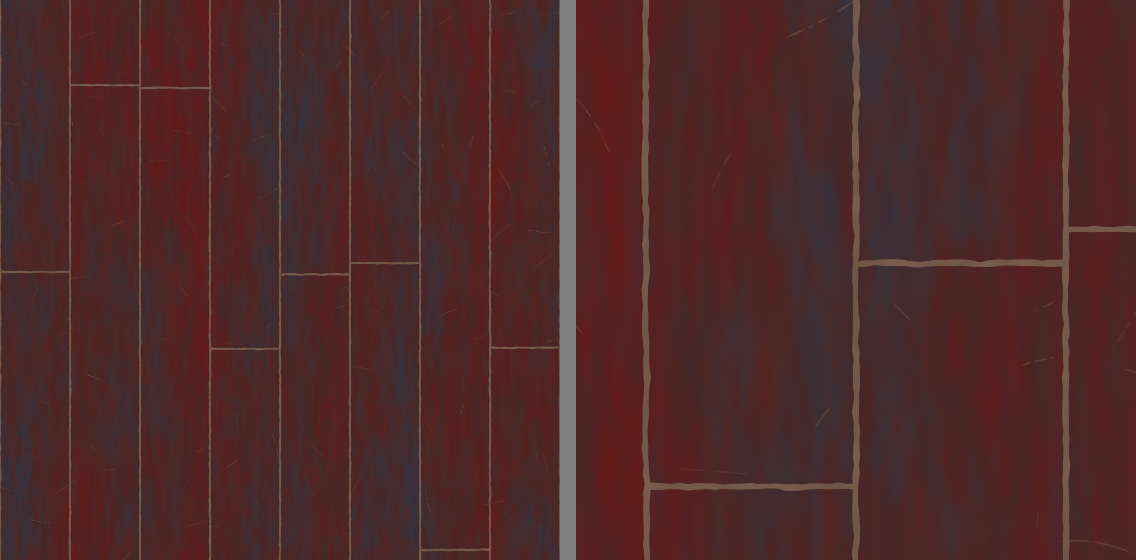
Left: the whole. Right: its middle third, enlarged.
This texture is drawn by a Shadertoy shader. Its source:

```glsl
const float TAU = 6.2831853;
const float PLANKS = 8.0;
const float SEAM_HALF_WIDTH = 0.0018;
const float SCRATCH_HALF_WIDTH = 0.0005;
const float SCRATCH_GRID = 11.0;

const vec3 RED_STAIN = vec3(0.382, 0.104, 0.100);
const vec3 BROWN_STAIN = vec3(0.286, 0.155, 0.156);
const vec3 BLUE_STAIN = vec3(0.190, 0.210, 0.265);
const vec3 SEAM_COLOR = vec3(0.455, 0.350, 0.290);
const vec3 SCRATCH_COLOR = vec3(0.46, 0.31, 0.23);

// Height of the single end joint in each plank column
const float JOINTS[8] = float[8](0.514, 0.848, 0.843, 0.377, 0.510, 0.530, 0.018, 0.379);

float hash(vec2 p) {
    return fract(sin(dot(p, vec2(127.1, 311.7))) * 43758.5453);
}

float noise(vec2 p) {
    vec2 cell = floor(p);
    vec2 f = fract(p);
    f = f * f * (3.0 - 2.0 * f);
    float low = mix(hash(cell), hash(cell + vec2(1.0, 0.0)), f.x);
    float high = mix(hash(cell + vec2(0.0, 1.0)), hash(cell + vec2(1.0, 1.0)), f.x);
    return mix(low, high, f.y);
}

// Noise centred on zero
float ripple(vec2 p) {
    return noise(p) - 0.5;
}

float stroke(float dist, float halfWidth, float aa) {
    return 1.0 - smoothstep(halfWidth - aa, halfWidth + aa, dist);
}

// Broad drift of the stain over the whole floor
float stainDrift(vec2 uv) {
    float bands = 0.12 * cos(TAU * 4.0 * uv.x) + 0.06 * cos(TAU * 2.0 * (uv.x - 0.1));
    float drift = 0.07 * cos(TAU * 2.0 * uv.x) * cos(TAU * (uv.y - 0.9));
    return bands + drift + 0.06 * cos(TAU * (uv.x - 0.75));
}

// Balance of the two stains: 0 is red, 1 is blue
float stainAmount(vec2 uv, float column) {
    float patches = 0.24 * ripple(uv * vec2(14.0, 5.0) + 4.7);
    float streaks = 0.27 * ripple(uv * vec2(42.0, 11.0) + 13.1)
                  + 0.30 * ripple(uv * vec2(95.0, 26.0) + 31.9);
    float grain = 0.22 * ripple(uv * vec2(200.0, 55.0) + 57.3)
                + 0.10 * ripple(uv * vec2(380.0, 110.0) + 71.7);
    float plankTone = 0.08 * (hash(vec2(column, 5.0)) - 0.5);
    return clamp(0.44 + stainDrift(uv) + patches + streaks + grain + plankTone, 0.0, 1.0);
}

vec3 stainColor(float amount) {
    vec3 warm = mix(RED_STAIN, BROWN_STAIN, min(2.0 * amount, 1.0));
    return mix(warm, BLUE_STAIN, max(2.0 * amount - 1.0, 0.0));
}

// Slightly wavering lines between planks and across each end joint
float seamMask(vec2 uv, float column, float aa) {
    float seam = floor(uv.x * PLANKS + 0.5);
    float sideWave = 0.0014 * ripple(vec2(seam * 17.3, uv.y * 95.0));
    float endWave = 0.0016 * ripple(vec2(uv.x * 80.0, column * 9.7));
    float wear = 0.0010 * ripple(uv * 190.0);
    float side = abs(uv.x - seam / PLANKS + sideWave);
    float end = abs(uv.y - JOINTS[int(column)] + endWave);
    return stroke(min(side, end), SEAM_HALF_WIDTH + wear, aa);
}

// One faint, slightly curved and broken hairline
float scratch(vec2 p, vec2 cell, float aa) {
    float angle = TAU * hash(cell + 3.1);
    float halfLength = mix(0.007, 0.028, hash(cell + 7.9));
    float bend = 14.0 * (hash(cell + 11.3) - 0.5);
    vec2 dir = vec2(cos(angle), sin(angle));
    vec2 q = vec2(dot(p, dir), dot(p, vec2(-dir.y, dir.x)));
    float line = stroke(abs(q.y + bend * q.x * q.x), SCRATCH_HALF_WIDTH, aa);
    float taper = 1.0 - smoothstep(0.7 * halfLength, halfLength, abs(q.x));
    float breaks = smoothstep(0.15, 0.5, noise(vec2(q.x * 300.0, hash(cell) * 90.0)));
    return line * taper * breaks * mix(0.25, 0.8, hash(cell + 19.7));
}

float scratchMask(vec2 uv, float aa) {
    vec2 home = floor(uv * SCRATCH_GRID);
    float mask = 0.0;
    for (int y = -1; y <= 1; y++) {
        for (int x = -1; x <= 1; x++) {
            vec2 cell = home + vec2(x, y);
            vec2 center = (cell + vec2(hash(cell + 23.5), hash(cell + 41.2))) / SCRATCH_GRID;
            float present = step(hash(cell + 61.8), 0.85);
            mask = max(mask, present * scratch(uv - center, cell, aa));
        }
    }
    return mask;
}

void mainImage(out vec4 fragColor, in vec2 fragCoord) {
    vec2 uv = fragCoord / iResolution.xy;
    float aa = 0.6 / iResolution.y;
    float column = min(floor(uv.x * PLANKS), PLANKS - 1.0);

    // Stained wood
    vec3 color = stainColor(stainAmount(uv, column));
    color *= 1.0 + 0.06 * ripple(uv * vec2(170.0, 20.0) + 83.0);

    // Wear and seams
    color = mix(color, SCRATCH_COLOR, scratchMask(uv, aa));
    vec3 seamColor = SEAM_COLOR * (1.0 + 0.10 * ripple(uv * 90.0));
    color = mix(color, seamColor, seamMask(uv, column, aa));

    fragColor = vec4(color, 1.0);
}
```
